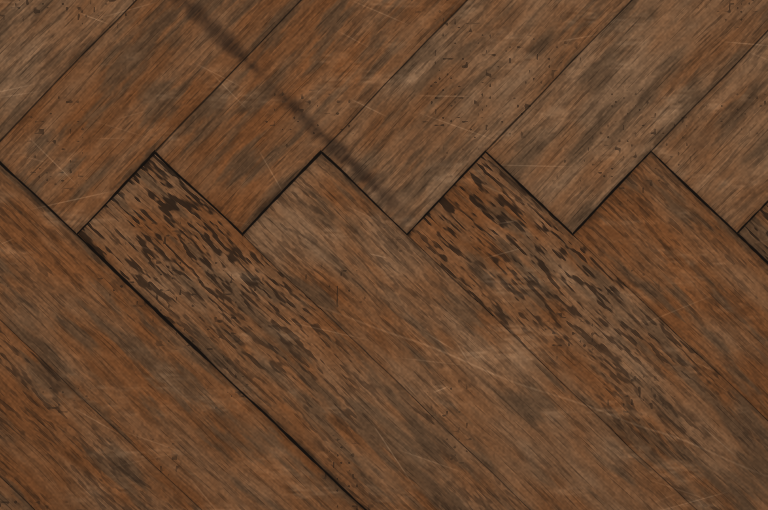
Reproduce this texture procedurally as a Shadertoy shader.

```glsl
const float PITCH = 0.324;              // distance between neighbouring planks
const vec2 CORNER = vec2(0.150, 0.541); // lowest corner of the first zigzag tooth
const float RISE = 0.96, FALL = 1.05;   // run per unit height of each plank direction

float hash(vec2 p) {
    vec3 q = fract(vec3(p.xyx) * 0.1031);
    q += dot(q, q.yzx + 33.33);
    return fract((q.x + q.y) * q.z);
}

float noise(vec2 p) {
    vec2 i = floor(p), f = fract(p);
    f = f * f * (3.0 - 2.0 * f);
    return mix(mix(hash(i), hash(i + vec2(1, 0)), f.x),
               mix(hash(i + vec2(0, 1)), hash(i + vec2(1, 1)), f.x), f.y);
}

float fbm(vec2 p) {
    float sum = 0.0, amp = 0.5;
    for (int i = 0; i < 4; i++) {
        sum += amp * noise(p);
        p = p * 2.03 + 17.3;
        amp *= 0.5;
    }
    return sum / 0.9375;
}

// Thin random scratches, strongest in the middle of each stroke
float scratches(vec2 p, float px) {
    float sum = 0.0;
    for (int i = 0; i < 80; i++) {
        float k = float(i);
        vec2 c = vec2(hash(vec2(k, 1.7)) * 1.55, hash(vec2(k, 5.3)));
        float angle = mix(-1.1, 0.5, hash(vec2(k, 9.1)));
        float len = mix(0.015, 0.09, hash(vec2(k, 13.9)));
        vec2 dir = vec2(cos(angle), sin(angle)), d = p - c;
        float along = dot(d, dir) / len;
        float across = abs(dot(d, vec2(-dir.y, dir.x)));
        float fade = max(0.0, 1.0 - along * along) * hash(vec2(k, 21.1));
        sum += fade * (1.0 - smoothstep(0.0, 0.0006 + px, across));
    }
    return min(sum, 1.0);
}

void mainImage(out vec4 fragColor, in vec2 fragCoord) {
    float px = 1.0 / iResolution.y;
    vec2 p = fragCoord * px;
    vec2 q = p - CORNER + 0.004 * (vec2(noise(p * 9.0), noise(p * 9.0 + 40.0)) - 0.5);

    // Zigzag joint between the two plank directions
    float tooth = mod(q.x, PITCH);
    float zig = min(tooth / RISE, (PITCH - tooth) / FALL);
    bool upper = q.y > zig;

    // Plank number, and coordinates along and across the grain
    float run = upper ? RISE : -FALL;
    float lane = (q.x - run * q.y) / PITCH;
    float id = floor(lane), seam = round(lane);
    vec2 dir = normalize(vec2(run, 1.0));
    vec2 g = vec2(dot(q, dir), dot(q, vec2(dir.y, -dir.x)));
    float seed = id * 7.31 + (upper ? 50.0 : 0.0);
    vec2 s = g + seed;
    s.y += 0.006 * noise(s * vec2(6.0, 12.0));

    // Tone: worn grey against warm brown
    float grey = upper ? 0.08 + 0.42 * min(abs(id + 0.5), 1.5)
                       : 0.2 + 0.4 * exp(-(id - 1.0) * (id - 1.0));
    float cloud = fbm(s * vec2(8.0, 26.0));
    float wear = fbm(p * 9.0 + seed);
    float pale = clamp(grey + 1.2 * (cloud - 0.5) + 0.7 * (wear - 0.5), 0.0, 1.0);
    vec3 col = mix(vec3(0.41, 0.256, 0.148), vec3(0.455, 0.342, 0.248), pale);
    float dull = fbm(s * vec2(9.0, 45.0) + 9.0) + 0.3 * (fbm(p * 5.0 + seed) - 0.5);
    col = mix(col, vec3(0.31, 0.235, 0.17), 0.7 * smoothstep(0.48, 0.72, dull));

    // Grain, from streaks to fine crisp fibres
    float streak = fbm(s * vec2(9.0, 90.0));
    float fibre = noise(s * vec2(40.0, 330.0));
    float hair = smoothstep(0.62, 0.9, noise(s * vec2(24.0, 290.0) + 70.0));
    col *= 0.82 + 0.24 * streak + 0.16 * fibre - 0.16 * hair;
    col *= 0.93 + 0.14 * noise(p * 240.0);

    // Narrow dark pores, dense on every second lower plank
    float flecked = upper ? 0.35 : (mod(id, 2.0) < 0.5 ? 1.0 : 0.38);
    float top = upper ? 0.4 : smoothstep(-0.5, 0.1, q.y);
    float dash = 0.6 * noise(s * vec2(32.0, 190.0)) + 0.4 * noise(s * vec2(75.0, 300.0) + 5.0);
    float patches = smoothstep(0.3, 0.6, fbm(s * vec2(8.0, 18.0) + 4.0) + 0.2 * top);
    float pores = smoothstep(0.5, 0.72, dash) * flecked * patches * (0.4 + 0.6 * top);
    col = mix(col, vec3(0.15, 0.11, 0.082), 0.85 * pores);

    // Stain crossing the upper planks, and tiny dark specks
    float band = abs(p.y - 0.98 + 0.97 * (p.x - 0.38)) + 0.04 * (fbm(p * 30.0) - 0.5);
    float stain = (1.0 - smoothstep(0.0, 0.032, band)) * smoothstep(0.15, 0.6, noise(p * 12.0 + 3.0));
    stain *= smoothstep(0.85, 0.7, p.x) * (0.5 + 0.6 * fibre);
    col = mix(col, vec3(0.15, 0.11, 0.085), upper ? 0.75 * stain : 0.0);
    float speck = smoothstep(0.82, 0.95, noise(p * 130.0)) * smoothstep(0.55, 0.8, noise(p * 9.0 + 8.0));
    col = mix(col, vec3(0.16, 0.12, 0.09), 0.6 * speck);

    // Scuffs, short scratches and one long scratch
    float scuff = smoothstep(0.58, 0.8, fbm(p * vec2(9.0, 26.0) + 31.0)) * noise(p * vec2(50.0, 230.0));
    float curve = abs(p.y - 0.412 + 0.372 * (p.x - 0.586) - 0.012 * (noise(p.xx * 6.0) - 0.5));
    float longMark = (1.0 - smoothstep(0.0, 0.002 + px, curve)) * smoothstep(0.5, 0.75, p.x);
    longMark *= 0.35 + 0.65 * noise(p.xx * 25.0);
    col += vec3(0.17, 0.15, 0.125) * (0.5 * scuff + 0.6 * scratches(p, px) + 0.6 * longMark);

    // Gaps: thin and uneven, some nearly closed, with a soft worn border
    float seamDist = abs(lane - seam) * PITCH * dir.y;
    float zigDist = abs(q.y - zig) * 0.7;
    float open = upper ? 0.45 : (mod(seam, 4.0) < 0.5 ? 1.0 : 0.2);
    float ragged = 0.2 + 1.1 * noise(p * 16.0 + 60.0) + 0.5 * (noise(p * 90.0) - 0.5);
    float zigOpen = tooth < PITCH * 0.48 ? 0.9 : 0.65;
    float seamGap = 1.0 - smoothstep(-0.5 * px, px, seamDist - 0.0021 * open * ragged);
    float zigGap = 1.0 - smoothstep(-0.5 * px, px, zigDist - 0.0022 * zigOpen * ragged);
    float shade = max(open * exp(-seamDist * 170.0), zigOpen * exp(-zigDist * 170.0));
    col *= 1.0 - 0.38 * shade;
    col = mix(col, vec3(0.075, 0.06, 0.05), max(zigGap * 0.95, seamGap * (0.35 + 0.6 * open)));

    // Light falling off towards the lower corners
    col *= 1.03 - 0.16 * smoothstep(0.5, 1.3, length((p - vec2(0.72, 0.72)) * vec2(0.85, 1.1)));
    fragColor = vec4(col, 1.0);
}
```
